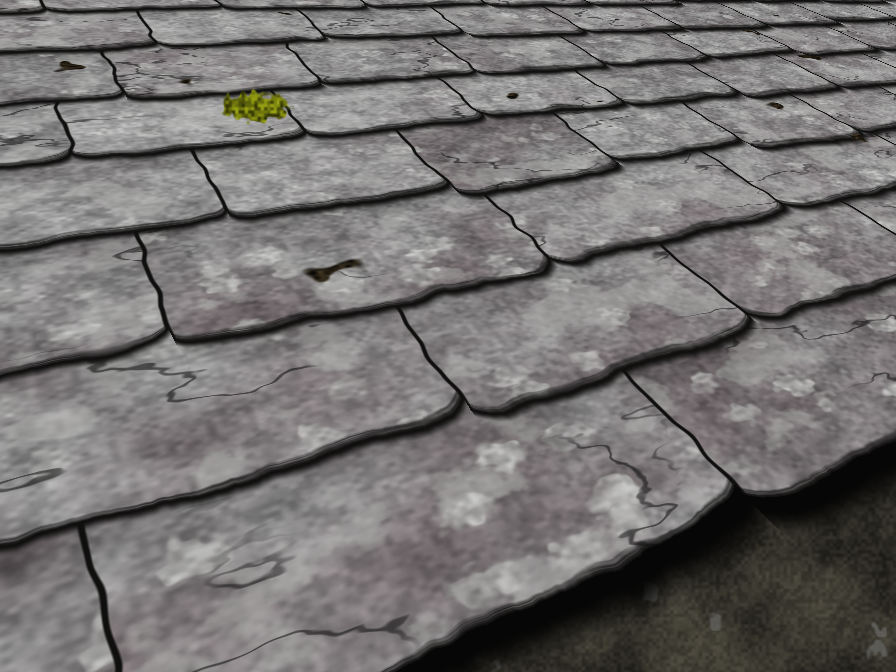
This texture is drawn by a WebGL 1 fragment shader. Its source:

```glsl
precision highp float;
// Weathered slate roof in perspective: ragged overlapping courses, lichen and moss above a dark wall.
uniform vec2 u_resolution;

// Projection of the roof plane, in canvas heights with y pointing down
const vec2 HORIZON = vec2(0.538, 0.191);      // offset and tilt
const float SIDE_VANISH_X = -0.174;
const float COURSE_VANISH_X = 2.726;
const vec2 COURSE_SCALE = vec2(2.055, 3.087); // density and offset

// First joint and slate width of the courses, from the eave upward
const vec4 START_LOW = vec4(0.23, 0.10, 0.44, 0.65);
const vec4 START_HIGH = vec4(0.38, 0.56, 0.73, 0.45);
const vec4 WIDTH_LOW = vec4(0.98, 0.76, 0.86, 0.58);
const float WIDTH_HIGH = 0.59;

const float LIP = 0.062;
const float SHADOW = 0.07;
const float GAP = 0.005;
const float EDGE_JITTER = 0.16;

const vec3 PURPLE_SLATE = vec3(0.43, 0.395, 0.405);
const vec3 GREY_SLATE = vec3(0.575, 0.575, 0.575);
const vec3 LICHEN = vec3(0.73, 0.735, 0.725);
const vec3 CREVICE = vec3(0.06, 0.058, 0.055);
const vec3 WALL = vec3(0.23, 0.22, 0.185);
const vec3 DRY_MOSS = vec3(0.17, 0.14, 0.09);
const vec3 GREEN_MOSS = vec3(0.50, 0.53, 0.06);
const vec2 TUFT_CENTER = vec2(0.378, 0.16);
const vec2 TUFT_SIZE = vec2(0.048, 0.023);

float hash(vec2 p) {
  vec3 q = fract(vec3(p.xyx) * 0.1031);
  q += dot(q, q.yzx + 33.33);
  return fract((q.x + q.y) * q.z);
}

float noise(vec2 p) {
  vec2 i = floor(p), f = fract(p);
  f *= f * (3.0 - 2.0 * f);
  return mix(mix(hash(i), hash(i + vec2(1, 0)), f.x),
             mix(hash(i + vec2(0, 1)), hash(i + vec2(1, 1)), f.x), f.y);
}

float fbm(vec2 p) {
  float sum = 0.0, gain = 0.5;
  for (int i = 0; i < 5; i++) {
    sum += gain * noise(p);
    p = mat2(1.6, 1.2, -1.2, 1.6) * p + 7.3;
    gain *= 0.5;
  }
  return sum;
}

// Round irregular blobs, one per cell; density is the share of filled cells
float spots(vec2 p, float density, float size, float soft) {
  float cover = 0.0;
  vec2 warped = p + 0.35 * (vec2(noise(p * 5.0), noise(p * 5.0 + 31.0)) - 0.5);
  for (int j = -1; j <= 1; j++)
    for (int i = -1; i <= 1; i++) {
      vec2 c = floor(warped) + vec2(i, j);
      vec2 center = c + 0.2 + 0.6 * vec2(hash(c + 3.7), hash(c + 9.1));
      float radius = size * (0.4 + 0.6 * hash(c + 5.3));
      float blob = 1.0 - smoothstep(radius - soft, radius + soft, length(warped - center));
      cover = max(cover, blob * step(hash(c + 1.9), density));
    }
  return cover;
}

// Slate of a course at position s: lower edge, position across, random id, width
vec4 slateAt(float row, float s) {
  float isLow = step(row, 3.5);
  vec4 pick = vec4(equal(vec4(mod(row, 4.0)), vec4(0, 1, 2, 3)));
  float start = dot(mix(START_HIGH, START_LOW, isLow), pick);
  float width = mix(WIDTH_HIGH, dot(WIDTH_LOW, pick), isLow);
  float across = (s - start) / width;
  float id = hash(vec2(floor(across) + 20.0, row + 11.0));
  float f = fract(across);
  float tilt = (f - 0.5) * (fract(id * 37.0) - 0.5) * 0.12;
  float ragged = 0.11 * (fbm(vec2(s * 9.0, row * 5.0 + id * 20.0)) - 0.5);
  float corners = 0.10 * pow(abs(2.0 * f - 1.0), 14.0);
  return vec4(row + (id - 0.5) * EDGE_JITTER + tilt + ragged + corners, f, id, width);
}

void main() {
  float px = 1.0 / u_resolution.y;
  vec2 p = vec2(gl_FragCoord.x, u_resolution.y - gl_FragCoord.y) * px;
  float depth = max(p.y + HORIZON.x - HORIZON.y * p.x, 0.05);
  float s = (p.x - SIDE_VANISH_X) / depth;
  float v = COURSE_SCALE.x * (COURSE_VANISH_X - p.x) / depth - COURSE_SCALE.y;
  float s2 = s + 0.018 * (noise(vec2(s, v) * 7.0) - 0.5);

  // Topmost slate covering this point, and the one overhanging it
  float row = floor(v) + 1.0;
  vec4 above = slateAt(row + 1.0, s2), slate = above;
  for (int i = 0; i < 3; i++) {
    slate = slateAt(row, s2);
    if (v >= slate.x) break;
    above = slate;
    row -= 1.0;
  }
  float overhang = above.x - v;
  vec2 w = vec2(2.0 * s, v) + slate.z * 19.0 + 40.0;
  float grain = noise(w * 38.0) - 0.5;

  // Stone surface: mottling, lichen and split layers
  float mottle = fbm(w * 2.3);
  float tone = 0.45 * slate.z + 1.5 * (mottle - 0.5) + 0.25 + 0.35 * smoothstep(0.0, 4.0, v);
  vec3 color = mix(PURPLE_SLATE, GREY_SLATE, clamp(tone, 0.0, 1.0));
  color *= 0.93 + 0.14 * fract(slate.z * 53.0) + 0.28 * grain + 0.5 * (fbm(w * 9.0) - 0.48);
  color = mix(color, LICHEN, 0.45 * smoothstep(0.53, 0.65, fbm(w * 4.1 + 13.0)));
  float lichen = spots(w * 5.0, 0.23, 0.48, 0.1);
  color = mix(color, LICHEN * (1.0 + 0.3 * grain), lichen * (0.25 + 0.6 * noise(w * 17.0)));
  float split = abs(fbm(w * vec2(1.3, 2.6) + 5.0) - 0.5);
  float splitMask = smoothstep(0.5, 0.7, noise(w * 1.7 + 8.0));
  color *= 1.0 - 0.5 * splitMask * (1.0 - smoothstep(0.003, 0.016, split));

  // Broken front face of the slate
  float lip = LIP / depth * (0.55 + 0.9 * noise(w * vec2(4.0, 1.0)));
  float rise = v - slate.x;
  float layers = noise(vec2(w.x * 5.0, rise * depth * 150.0));
  vec3 face = mix(CREVICE, color, (0.2 + 0.5 * layers) * smoothstep(0.0, 0.6 * lip, rise));
  color = mix(face, color, smoothstep(0.65 * lip, lip, rise));

  // Side joints and the shadow under the course above
  float joint = min(slate.y, 1.0 - slate.y) * slate.w;
  color = mix(CREVICE, color, smoothstep(GAP * 0.4, GAP + 1.2 * px / depth, joint));
  float shade = smoothstep(0.0, SHADOW / depth, overhang);
  color = mix(CREVICE, color, shade * (0.85 + 0.15 * smoothstep(0.0, 0.35, overhang)));

  // Moss clumps
  color = mix(color, DRY_MOSS * (0.8 + 1.5 * grain), spots(vec2(2.0 * s, v) * 1.5 + 60.0, 0.14, 0.12, 0.025));
  float tuft = length((p - TUFT_CENTER) / TUFT_SIZE) + 0.6 * (noise(p * 130.0) - 0.5);
  vec3 tuftColor = GREEN_MOSS * (0.35 + 0.9 * noise(p * 210.0));
  color = mix(color, tuftColor, 1.0 - smoothstep(0.85, 1.05, tuft));

  // Wall in the shade of the eave
  if (row < 0.0) {
    float drop = overhang * depth * depth / (COURSE_SCALE.x * (COURSE_VANISH_X - p.x));
    vec3 stone = WALL * (0.35 + 1.1 * fbm(p * 16.0) + 0.4 * (noise(p * 190.0) - 0.5));
    stone = mix(stone, LICHEN * 0.6, 0.6 * spots(p * 22.0, 0.1, 0.3, 0.08));
    color = mix(CREVICE * 0.4, stone, smoothstep(0.03, 0.11, drop));
  }
  gl_FragColor = vec4(clamp(color, 0.0, 1.0), 1.0);
}
```
